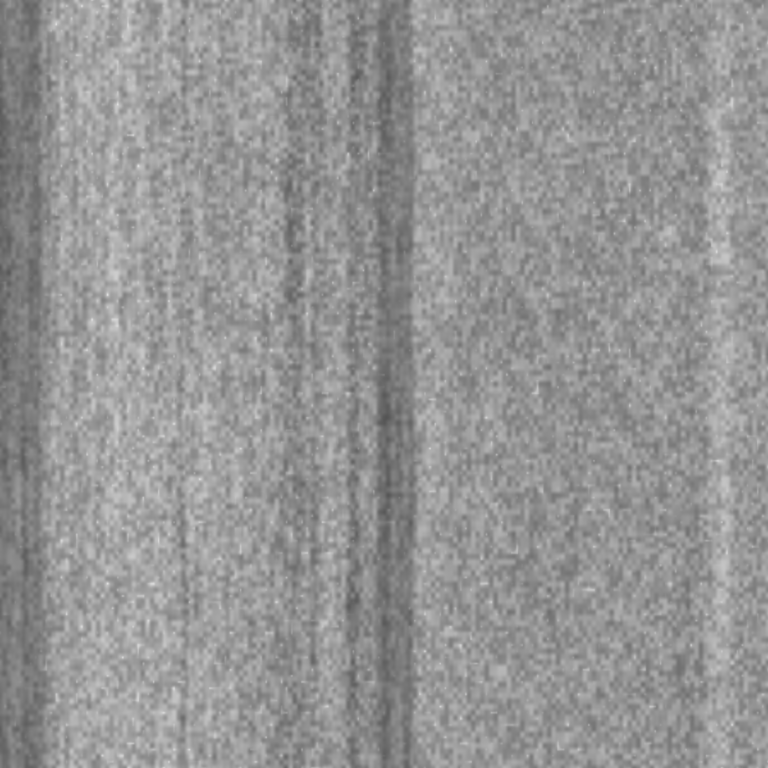
Give the GLSL for this texture, as a WebGL 2 fragment shader.

```glsl
#version 300 es
precision highp float;

uniform vec2 u_resolution;
out vec4 fragColor;

float hash(vec2 cell) {
    return fract(sin(dot(cell, vec2(12.9898, 78.233))) * 43758.5453);
}

// Smooth value noise in 0..1
float valueNoise(vec2 p) {
    vec2 cell = floor(p);
    vec2 f = smoothstep(0.0, 1.0, fract(p));
    float low = mix(hash(cell), hash(cell + vec2(1.0, 0.0)), f.x);
    float high = mix(hash(cell + vec2(0.0, 1.0)), hash(cell + vec2(1.0, 1.0)), f.x);
    return mix(low, high, f.y);
}

// Noise centred on zero, with its own frequency and seed
float ripple(vec2 uv, vec2 frequency, float seed) {
    return valueNoise(uv * frequency + seed) - 0.5;
}

// Soft vertical band between two edges
float band(float x, float left, float right, float softness) {
    return smoothstep(left - softness, left + softness, x)
         - smoothstep(right - softness, right + softness, x);
}

// Broad light and dark stripes across the width
float stripeTone(float x) {
    float tone = 0.588;
    tone -= 0.115 * band(x, -0.2, 0.062, 0.014);
    tone -= 0.025 * band(x, -0.01, 0.02, 0.008);
    tone += 0.030 * band(x, 0.075, 0.34, 0.020);
    tone += 0.030 * band(x, 0.13, 0.19, 0.025);
    tone -= 0.070 * band(x, 0.234, 0.241, 0.004);
    tone -= 0.055 * band(x, 0.365, 0.392, 0.010);
    tone -= 0.045 * band(x, 0.406, 0.416, 0.005);
    tone += 0.025 * band(x, 0.422, 0.448, 0.006);
    tone -= 0.080 * band(x, 0.453, 0.466, 0.005);
    tone -= 0.030 * band(x, 0.466, 0.490, 0.006);
    tone -= 0.110 * band(x, 0.490, 0.537, 0.005);
    tone -= 0.025 * band(x, 0.496, 0.509, 0.005);
    tone += 0.035 * band(x, 0.541, 0.585, 0.014);
    tone -= 0.012 * band(x, 0.64, 0.92, 0.030);
    tone -= 0.020 * band(x, 0.885, 0.915, 0.012);
    tone += 0.075 * band(x, 0.925, 0.953, 0.010);
    return tone;
}

void main() {
    vec2 uv = gl_FragCoord.xy / u_resolution;

    // Stripes drift slightly along their length
    float drift = 0.010 * ripple(uv, vec2(7.0, 5.0), 3.0);
    float x = uv.x + drift;
    float tone = stripeTone(x);

    // Long fibres, strongest in the left half
    float fibrous = mix(0.25, 1.0, 1.0 - smoothstep(0.53, 0.55, x));
    float fibres = 0.085 * ripple(uv, vec2(125.0, 3.0), 17.0)
                 + 0.070 * ripple(uv, vec2(150.0, 22.0), 41.0);
    tone += fibrous * fibres;

    // Cloudy patches and fine grain, calmer in the dark stripes
    float calm = max(band(x, -0.2, 0.06, 0.01), band(x, 0.49, 0.537, 0.006));
    float grain = 0.195 * ripple(uv, vec2(172.0, 138.0), 71.0)
                + 0.065 * ripple(uv, vec2(88.0, 62.0), 113.0)
                + 0.030 * ripple(uv, vec2(14.0, 9.0), 157.0);
    tone += grain * mix(1.0, 0.6, calm);

    // Sparse bright specks
    float speck = pow(valueNoise(uv * vec2(150.0, 125.0) + 211.0), 12.0);
    tone += 0.16 * speck * mix(1.0, 0.5, calm);

    fragColor = vec4(vec3(clamp(tone, 0.0, 1.0)), 1.0);
}
```
